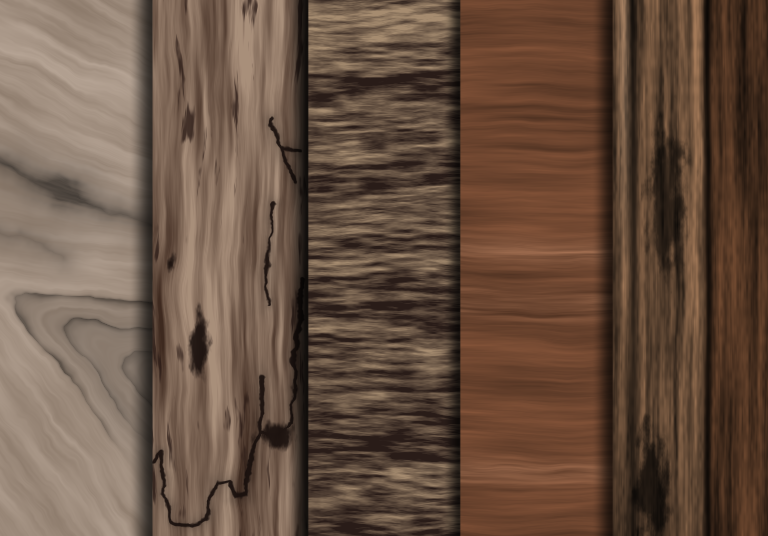
A Shadertoy shader for this texture:

```glsl
#define EDGE_A 0.284
#define EDGE_B 0.574
#define EDGE_C 0.857
#define EDGE_D 1.141
#define ASPECT 1.43
#define CRACK_WIDTH 0.0026
#define INK vec3(0.09, 0.055, 0.045)

float hash(vec2 p) { return fract(sin(dot(p, vec2(127.1, 311.7))) * 43758.5453); }

float noise(vec2 p) {
    vec2 i = floor(p), f = fract(p);
    f = f * f * (3.0 - 2.0 * f);
    return mix(mix(hash(i), hash(i + vec2(1, 0)), f.x),
               mix(hash(i + vec2(0, 1)), hash(i + vec2(1, 1)), f.x), f.y);
}

// Layered noise centred on zero
float fbm(vec2 p) {
    float sum = -0.5, amp = 0.533;
    for (int i = 0; i < 4; i++) {
        sum += amp * noise(p);
        p = p * 2.03 + 17.3;
        amp *= 0.5;
    }
    return sum;
}

vec2 wobble(vec2 p) { return vec2(fbm(p), fbm(p + 9.0)); }

float segment(vec2 p, vec2 a, vec2 b) {
    vec2 d = b - a;
    return length(p - a - d * clamp(dot(p - a, d) / dot(d, d), 0.0, 1.0));
}

float blot(vec2 p, vec2 centre, vec2 radius) {
    return 1.0 - smoothstep(0.45, 1.2, length((p - centre) / radius) + 1.5 * fbm(p * vec2(70, 28)));
}

float bump(float x, float centre, float width) {
    float d = (x - centre) / width;
    return exp(-d * d);
}

// Pale board: diagonal grain bending round a nested arch
vec3 paleWood(vec2 p) {
    float top = p.y - 0.46 + (p.x - 0.04) * mix(0.12, 0.5, smoothstep(0.5, 0.75, p.y));
    float side = dot(p - vec2(0.038, 0.41), vec2(-0.8, -0.6));
    float blend = max(0.06 - abs(top - side), 0.0) / 0.06;
    float field = max(top, side) + blend * blend * 0.015 + fbm(p * 13.0) * 0.03;
    float grain = fbm(vec2(field * 55.0, dot(p, vec2(3.5, -2.5))));
    vec3 col = vec3(0.635, 0.565, 0.505) + grain * 0.2 + fbm(p * 5.0) * 0.1;
    float rings = 0.0;
    for (int i = 0; i < 4; i++) {
        float d = field + 0.048 * float(i);
        rings += exp(-abs(d) * (d > 0.0 ? 500.0 : 130.0)) / (1.0 + 0.5 * float(i));
    }
    rings *= smoothstep(0.1, 0.32, p.y) * (0.5 + noise(p * 25.0));
    col *= 0.86 + 0.14 * smoothstep(-0.06, 0.02, field) - 0.38 * min(rings, 1.0);
    vec2 q = p + 0.04 * wobble(p * 16.0), knee = vec2(0.12, 0.635);
    float smudge = exp(-35.0 * segment(q, vec2(-0.02, 0.7), knee))
        + 0.8 * exp(-40.0 * segment(q, knee, vec2(0.3, 0.57)))
        + 0.5 * exp(-50.0 * segment(q, vec2(-0.02, 0.57), vec2(0.12, 0.52)));
    return col * (1.0 - min(smudge, 1.0) * (0.43 + 0.67 * grain));
}

// Spalted board: vertical grain, blots and a wandering black line
vec3 spaltedWood(vec2 p) {
    float x = p.x + fbm(p * vec2(7, 4)) * 0.035;
    float tone = 0.55 + fbm(vec2(x * 95.0, p.y * 5.0)) + 1.3 * fbm(vec2(x * 22.0, p.y * 2.2 + 4.0));
    tone -= 0.3 * bump(x, 0.41, 0.025) * smoothstep(0.2, 0.7, p.y);
    tone += 0.14 * (1.0 - smoothstep(0.1, 0.4, p.y));
    vec3 col = mix(vec3(0.24, 0.16, 0.12), vec3(0.66, 0.56, 0.48), clamp(tone, 0.0, 1.0));
    col = mix(col, INK * 1.7, 0.75 * smoothstep(0.17, 0.3, fbm(vec2(x * 60.0, p.y * 9.0))));
    vec2 path[16] = vec2[16](
        vec2(.284, .135), vec2(.304, .155), vec2(.298, .09), vec2(.32, .03),
        vec2(.355, .018), vec2(.387, .035), vec2(.402, .1), vec2(.424, .098),
        vec2(.431, .076), vec2(.455, .08), vec2(.47, .13), vec2(.481, .19),
        vec2(.511, .182), vec2(.54, .21), vec2(.553, .35), vec2(.566, .48));
    vec2 q = p + 0.022 * wobble(p * 30.0), fork = vec2(0.527, 0.72);
    float d = segment(q, vec2(0.508, 0.62), vec2(0.498, 0.43)) + 0.001;
    for (int i = 0; i < 15; i++) d = min(d, segment(q, path[i], path[i + 1]));
    d = min(d, min(segment(q, vec2(0.505, 0.78), fork), segment(q, fork, vec2(0.562, 0.715))));
    d = min(d, min(segment(q, fork, vec2(0.55, 0.66)), segment(q, path[11], vec2(0.487, 0.3))));
    float width = CRACK_WIDTH * (0.5 + 1.3 * noise(p * 24.0));
    float ink = 1.0 - smoothstep(width - 0.001, width + 0.003, d);
    ink = max(ink, blot(p, vec2(0.372, 0.355), vec2(0.02, 0.06)));
    ink = max(ink, blot(p, vec2(0.318, 0.507), vec2(0.011, 0.02)));
    ink = max(ink, blot(p, vec2(0.51, 0.188), vec2(0.035, 0.024)));
    return mix(col * (1.0 - 0.25 * exp(-d * 90.0)), INK, ink * 0.9);
}

// Rough board: coarse horizontal fibres with tan flecks
vec3 roughWood(vec2 p) {
    float y = p.y + fbm(p * vec2(5, 8)) * 0.025;
    float tone = 0.35 + 0.9 * fbm(vec2(p.x * 2.5, y * 32.0)) + 1.5 * fbm(vec2(p.x * 20.0, y * 130.0));
    tone += 0.25 * smoothstep(0.8, 0.92, y) + 0.08 * bump(y, 0.6, 0.15) - 0.16 * bump(y, 0.0, 0.1);
    tone -= 0.3 * (bump(y, 0.815, 0.008) + bump(y, 0.365, 0.012) + bump(y, 0.185, 0.014));
    return mix(vec3(0.16, 0.11, 0.095), vec3(0.65, 0.55, 0.44), clamp(tone, 0.0, 1.0));
}

// Smooth board: warm, fine horizontal grain
vec3 warmWood(vec2 p) {
    float y = p.y + fbm(p * vec2(4, 5)) * 0.035;
    float grain = fbm(vec2(p.x * 5.0, y * 100.0)), bands = fbm(vec2(p.x * 1.5, y * 18.0));
    float light = bump(y, 0.53, 0.025) + bump(y, 0.44, 0.03) + bump(y, 0.12, 0.025);
    vec3 col = vec3(0.42, 0.265, 0.18) * (1.0 + grain * 0.5 + bands * 0.35);
    return col + vec3(0.09, 0.08, 0.07) * light * (0.6 + grain * 2.0);
}

// Dark board: two upright planks, a lit rim and a deep seam
vec3 darkWood(vec2 p) {
    float x = p.x - EDGE_D + fbm(p * vec2(6, 3)) * 0.012;
    float grain = 1.3 * fbm(vec2(x * 110.0, p.y * 4.0)) + 0.9 * fbm(vec2(x * 28.0, p.y * 1.8));
    vec3 col = mix(vec3(0.37, 0.275, 0.2), vec3(0.29, 0.19, 0.125), smoothstep(0.165, 0.18, x));
    col *= 0.88 + grain + 0.25 * noise(p * vec2(230, 60));
    col += vec3(0.16, 0.14, 0.12) * bump(x, 0.02, 0.012) * smoothstep(0.3, 0.9, p.y);
    col *= 1.0 - 0.6 * bump(x, 0.037, 0.008) - 0.75 * bump(x, 0.177, 0.007);
    col *= 1.0 - 0.5 * blot(p, vec2(1.242, 0.62), vec2(0.04, 0.13));
    return col * (1.0 - 0.65 * blot(p, vec2(1.212, 0.08), vec2(0.03, 0.11)));
}

float shade(float gap, float width, float depth) { return mix(depth, 1.0, smoothstep(0.0, width, gap)); }

// Boards overlap from left to right, each shadowing its neighbour
void mainImage(out vec4 fragColor, in vec2 fragCoord) {
    vec2 p = fragCoord / iResolution.xy * vec2(ASPECT, 1.0);
    float aa = ASPECT / iResolution.x;
    vec4 gap = vec4(EDGE_A, EDGE_B, EDGE_C, EDGE_D) - p.x;
    vec4 cover = smoothstep(-aa, aa, -gap);
    vec3 col = paleWood(p) * shade(gap.x, 0.045, 0.3);
    col = mix(col, spaltedWood(p) * shade(gap.y, 0.042, 0.12), cover.x);
    col = mix(col, roughWood(p) * shade(gap.z, 0.032, 0.3), cover.y);
    col = mix(col, warmWood(p) * shade(gap.w, 0.04, 0.3), cover.z);
    fragColor = vec4(clamp(mix(col, darkWood(p), cover.w), 0.0, 1.0), 1.0);
}
```
